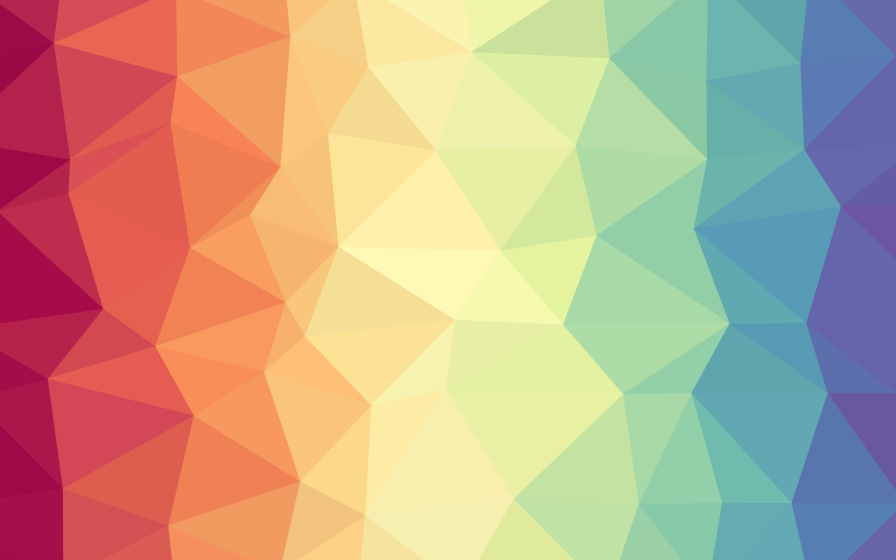
Reproduce this background procedurally as a WebGL 2 fragment shader.

```glsl
#version 300 es
precision highp float;
// Low-poly mosaic of flat triangles running through a red-yellow-violet spectrum.
uniform vec2 u_resolution;
out vec4 fragColor;

const float ASPECT = 1.6;
const vec2 CELL = vec2(0.19, 0.16);
const vec2 GRID_START = vec2(-0.065, 0.1);

float hash(vec2 p) {
  return fract(sin(dot(p, vec2(41.3, 289.1))) * 4375.5);
}

// Bell-shaped bump over grid indices.
float bump(vec2 id, vec2 center, vec2 tightness) {
  vec2 d = id - center;
  return exp(-dot(d * d, tightness));
}

// Grid vertex (column, row from the top), bent by waves and a few bumps.
vec2 vertex(vec2 id) {
  vec2 v = GRID_START + id * CELL;
  float checker = cos(3.14159 * (id.x + id.y));
  float stripe = cos(3.14159 * id.x);
  float side = clamp((id.x - 4.5) / 3.5, -1.0, 1.0);

  v.x += 0.046 * sin((id.x - 2.0) * 0.63) * cos(1.257 * id.y);
  v.x += 0.038 * checker * bump(id, vec2(0.0, 3.2), vec2(0.0, 0.3));
  v.x -= 0.1 * bump(id, vec2(4.5, 0.0), vec2(1.0, 0.0));
  v.x -= 0.054 * bump(id, vec2(5.0, 1.0), vec2(0.4, 2.0));
  v.x += 0.075 * bump(id, vec2(5.6, 5.0), vec2(1.0, 2.0));
  v.x += 0.154 * bump(id, vec2(5.0, 2.0), vec2(4.0));

  float flip = 1.0 - 2.0 * bump(id, vec2(0.0, 1.0), vec2(0.0, 3.0));
  v.y += 0.042 * stripe * flip * bump(id, vec2(2.4, 0.0), vec2(0.25, 0.0));
  v.y -= 0.038 * bump(id, vec2(0.0, 4.0), vec2(0.0, 3.0));
  v.y -= 0.052 * pow(side, 2.0) * side * side * bump(id, vec2(0.0, 2.0), vec2(0.0, 4.0));
  v.y += 0.05 * bump(id, vec2(7.2, 0.2), vec2(2.0, 1.0));
  v.y += 0.035 * bump(id, vec2(5.0, 2.0), vec2(4.0));
  return v;
}

vec3 spectrum(float t) {
  vec3 stops[11] = vec3[11](
    vec3(0.62, 0.00, 0.26), vec3(0.82, 0.25, 0.31), vec3(0.95, 0.43, 0.28),
    vec3(0.99, 0.67, 0.39), vec3(0.99, 0.87, 0.55), vec3(0.99, 0.98, 0.72),
    vec3(0.90, 0.95, 0.61), vec3(0.68, 0.86, 0.64), vec3(0.43, 0.75, 0.66),
    vec3(0.28, 0.53, 0.72), vec3(0.41, 0.32, 0.63));
  float k = clamp(t, 0.0, 1.0) * 10.0;
  int i = min(int(k), 9);
  return mix(stops[i], stops[i + 1], k - float(i));
}

// Signed distance to the line a-b, positive on the side of c.
float edgeSide(vec2 p, vec2 a, vec2 b, vec2 c) {
  vec2 e = b - a;
  vec2 n = normalize(vec2(-e.y, e.x) + 1e-6);
  return dot(p - a, n) * (dot(c - a, n) < 0.0 ? -1.0 : 1.0);
}

// Colour in rgb, weighted by the soft coverage kept in alpha.
vec4 triangle(vec2 p, vec2 a, vec2 b, vec2 c, float seed) {
  float inside = min(edgeSide(p, a, b, c), min(edgeSide(p, b, c, a), edgeSide(p, c, a, b)));
  float cover = clamp(inside * u_resolution.y + 0.5, 0.0, 1.0);
  vec2 mid = (a + b + c) / 3.0;
  vec3 color = spectrum(mid.x / ASPECT + (seed - 0.5) * 0.035);
  color = mix(color, vec3(0.7), 0.03 + 0.08 * abs(mid.y - 0.5));
  color *= 0.975 + 0.05 * fract(seed * 7.3);
  return vec4(color, 1.0) * cover;
}

void main() {
  // Height-based space with y running down from the top edge.
  vec2 uv = gl_FragCoord.xy / u_resolution;
  vec2 p = vec2(uv.x * ASPECT, 1.0 - uv.y);
  vec2 base = floor((p - GRID_START) / CELL);
  vec4 sum = vec4(0.0);

  // Split each nearby quad along its shorter diagonal.
  for (int j = -1; j <= 1; j++) {
    for (int i = -1; i <= 1; i++) {
      vec2 id = base + vec2(i, j);
      vec2 a = vertex(id), b = vertex(id + vec2(1, 0));
      vec2 c = vertex(id + vec2(0, 1)), d = vertex(id + 1.0);
      float s1 = hash(id), s2 = hash(id + 37.0);
      if (distance(a, d) < distance(b, c)) {
        sum += triangle(p, a, d, b, s1) + triangle(p, a, d, c, s2);
      } else {
        sum += triangle(p, b, c, a, s1) + triangle(p, b, c, d, s2);
      }
    }
  }
  vec3 color = sum.a > 0.001 ? sum.rgb / sum.a : spectrum(uv.x);
  fragColor = vec4(color, 1.0);
}
```
